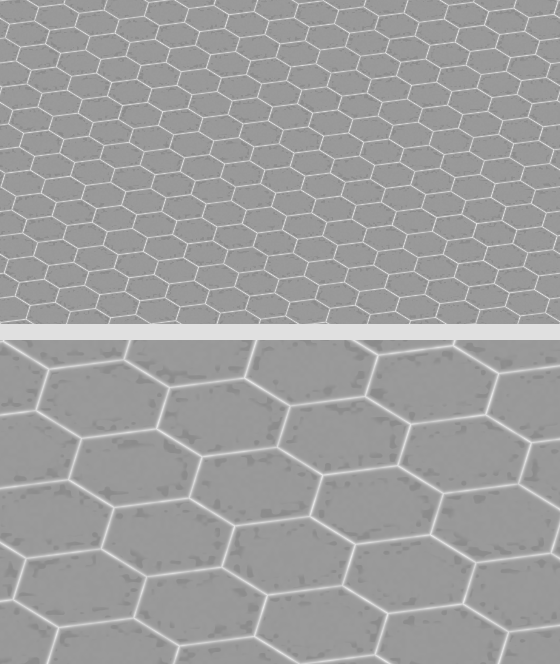
Top: the whole. Bottom: its middle third, enlarged.
This pattern is drawn by a WebGL 2 fragment shader. Its source:

```glsl
#version 300 es
precision highp float;

uniform vec2 u_resolution;
out vec4 fragColor;

float hash(vec2 p) {
    vec3 q = fract(vec3(p.xyx) * 0.1031);
    q += dot(q, q.yzx + 33.33);
    return fract((q.x + q.y) * q.z);
}

float valueNoise(vec2 p) {
    vec2 i = floor(p), f = fract(p);
    f = f * f * (3.0 - 2.0 * f);
    return mix(mix(hash(i), hash(i + vec2(1, 0)), f.x),
               mix(hash(i + vec2(0, 1)), hash(i + vec2(1, 1)), f.x), f.y);
}

float segmentDistance(vec2 p, vec2 a, vec2 b) {
    vec2 ab = b - a;
    return length(p - a - ab * clamp(dot(p - a, ab) / dot(ab, ab), 0.0, 1.0));
}

void main() {
    // Canvas height is one unit
    vec2 p = gl_FragCoord.xy / u_resolution.y;

    // Skewed lattice of hexagon centres
    vec2 across = vec2(0.1241, -0.0189);
    vec2 down = vec2(0.03356, -0.07117);
    mat2 lattice = mat2(across, down);
    vec2 local = p - vec2(0.6818, 0.6059);
    local -= lattice * round(inverse(lattice) * local);

    // Corners of one cell; the opposite ones are mirrored
    vec2 top = vec2(0.0218, 0.0405);
    vec2 lowerRight = down + top;
    vec2 right = across - lowerRight;

    // Three edges per cell cover the whole mesh
    float flatEdge = 1.0, steepEdge = 1.0;
    for (int j = -1; j <= 1; j++) {
        for (int i = -1; i <= 1; i++) {
            vec2 q = local - lattice * vec2(i, j);
            flatEdge = min(flatEdge, segmentDistance(q, -lowerRight, top));
            steepEdge = min(steepEdge, segmentDistance(q, top, right));
            steepEdge = min(steepEdge, segmentDistance(q, right, lowerRight));
        }
    }
    float edge = min(flatEdge, steepEdge);

    // Thin soft lines, slightly uneven and fainter on the flat edges
    float width = max(0.00186, 0.5 / u_resolution.y);
    float line = max(0.88 * exp(-pow(flatEdge / width, 1.3)),
                     exp(-pow(steepEdge / width, 1.3)));
    line *= mix(0.78, 1.12, valueNoise(p * 110.0));

    // Faint dark specks beside the lines
    float halo = smoothstep(0.003, 0.005, edge) * (1.0 - smoothstep(0.012, 0.019, edge));
    float specks = halo * smoothstep(0.55, 0.8, valueNoise(p * vec2(150.0, 210.0) + 17.0));

    float grey = 0.6 - 0.05 * specks + 0.28 * line;
    grey += 0.012 * (valueNoise(p * 230.0 + 51.0) - 0.5);
    fragColor = vec4(vec3(grey), 1.0);
}
```
